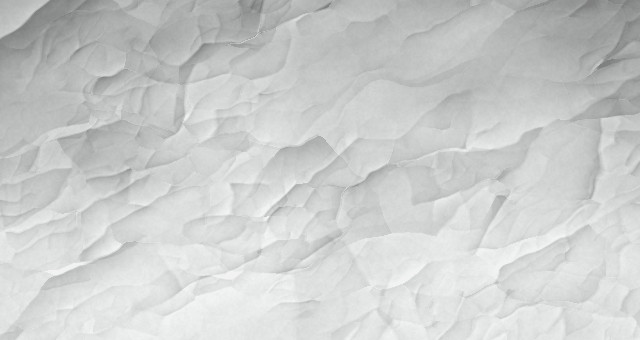
Give the GLSL for this texture, as a WebGL 1 fragment shader.

```glsl
precision highp float;
uniform vec2 u_resolution;

float hash(vec2 p) {
  vec3 q = fract(vec3(p.xyx) * vec3(0.1031, 0.1030, 0.0973));
  q += dot(q, q.yzx + 33.33);
  return fract((q.x + q.y) * q.z);
}

vec2 jitter(vec2 cell) {
  return vec2(hash(cell + 17.3), hash(cell + 61.7));
}

float noise(vec2 p) {
  vec2 i = floor(p), f = fract(p);
  f = f * f * (3.0 - 2.0 * f);
  return mix(mix(hash(i), hash(i + vec2(1.0, 0.0)), f.x),
             mix(hash(i + vec2(0.0, 1.0)), hash(i + 1.0), f.x), f.y);
}

float fbm(vec2 p) {
  float sum = 0.0, amp = 0.5;
  for (int i = 0; i < 4; i++) {
    sum += amp * noise(p);
    p = mat2(0.8, 0.6, -0.6, 0.8) * p * 2.03 + 9.1;
    amp *= 0.5;
  }
  return sum;
}

vec2 turn(vec2 p, float angle) {
  float c = cos(angle), s = sin(angle);
  return vec2(c * p.x + s * p.y, c * p.y - s * p.x);
}

// Creases along cell borders: a wide shadow on one side, a thin glow on the other
float folds(vec2 p, float softness) {
  const vec2 light = vec2(0.5, -0.87);
  vec2 home = floor(p), id = home, nearest = vec2(0.0);
  float best = 9.0;
  for (int y = -1; y <= 1; y++) {
    for (int x = -1; x <= 1; x++) {
      vec2 cell = home + vec2(float(x), float(y));
      vec2 r = cell + jitter(cell) - p;
      if (dot(r, r) < best) {
        best = dot(r, r);
        nearest = r;
        id = cell;
      }
    }
  }
  float shade = 0.0;
  for (int y = -2; y <= 2; y++) {
    for (int x = -2; x <= 2; x++) {
      vec2 cell = id + vec2(float(x), float(y));
      vec2 r = cell + jitter(cell) - p;
      vec2 across = r - nearest;
      if (dot(across, across) > 0.0001) {
        vec2 n = normalize(across);
        float d = dot(0.5 * (r + nearest), n);
        vec2 edge = id + cell;
        float strength = hash(edge + 5.2);
        float fade = mix(2.8, 11.0, hash(edge + 43.9));
        float side = dot(n, light) * (hash(edge + 88.1) < 0.4 ? -1.0 : 1.0);
        float falloff = side < 0.0 ? exp(-d * fade) : 0.6 * exp(-d * fade * 1.6);
        shade += side * strength * strength * falloff * smoothstep(0.0, softness, d);
      }
    }
  }
  return shade;
}

void main() {
  vec2 uv = gl_FragCoord.xy / u_resolution;
  vec2 p = gl_FragCoord.xy / u_resolution.y;

  // Bend the creases a little
  vec2 bend = vec2(fbm(p * 4.0 + 4.0), fbm(p * 4.0 + 31.0)) - 0.47;
  vec2 q = p + 0.13 * bend;

  // Light falls off toward the top and the upper sides
  float sideways = 2.0 * uv.x - 1.0;
  float tone = 0.915 - 0.19 * uv.y * uv.y - 0.09 * sideways * sideways * uv.y;

  // Broad dents, then creases from large to tiny, each set with its own tilt
  float contrast = 0.75 + 0.5 * uv.y;
  float patches = smoothstep(0.3, 0.6, fbm(p * 2.6 + 52.0));
  float relief = 0.16 * (fbm(turn(q, 0.25) * vec2(2.6, 5.5) + 12.0) - 0.47);
  relief += 0.23 * folds(turn(q, 0.2) * vec2(2.0, 3.6) + 20.0, 0.014);
  relief += 0.20 * folds(turn(q, 0.4) * vec2(4.0, 7.6) + 47.0, 0.028) * (0.4 + 0.6 * patches);
  relief += 0.17 * folds(turn(q, 0.1) * vec2(7.5, 14.0) + 83.0, 0.055) * (0.15 + 0.85 * patches);
  relief += 0.12 * folds(turn(q, 0.7) * vec2(14.0, 24.0) + 31.0, 0.1) * patches;
  tone += relief * contrast;

  // Paper fibre
  tone += 0.016 * (noise(p * 75.0) - 0.5) + 0.022 * (noise(p * 190.0 + 7.0) - 0.5);

  vec3 paper = vec3(tone) + vec3(-0.006, 0.004, 0.002);
  gl_FragColor = vec4(clamp(paper, 0.5, 0.95), 1.0);
}
```
